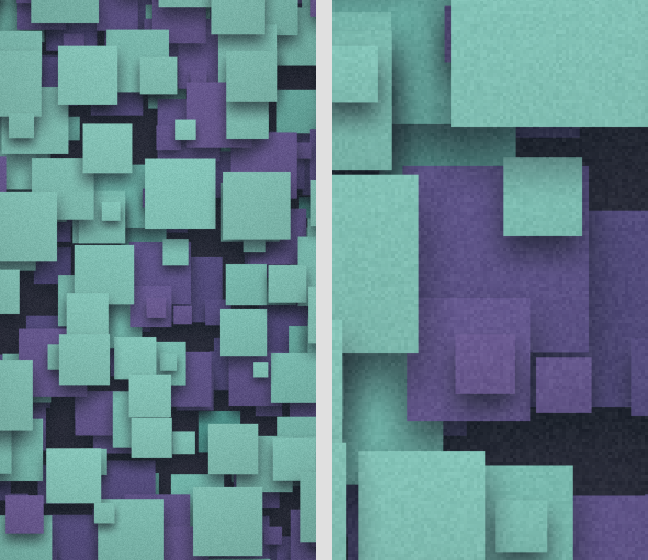
Left: the whole. Right: its middle third, enlarged.
Give the GLSL for this background, as a Shadertoy shader.

```glsl
// Stacked paper squares in teal and violet, lit from above.
// Jittered grids are painted from back to front; every square first casts
// a soft shadow downwards, then covers what lies below it. Fine grain on top.

vec4 hash4(vec3 p) {
    vec4 q = fract(p.xyzx * vec4(0.1031, 0.1030, 0.0973, 0.1099));
    q += dot(q, q.wzxy + 33.33);
    return fract((q.xxyz + q.yzzw) * q.zywx);
}

// Coverage of a square of half size h whose border fades over +-blur
float softSquare(vec2 p, float h, float blur) {
    vec2 s = smoothstep(vec2(blur), vec2(-blur), abs(p) - h);
    return s.x * s.y;
}

// Paints one jittered grid of squares; height runs from 0 (back) to 1 (front)
vec3 paintLayer(vec3 color, vec2 uv, float layer, float height) {
    const float cell = 0.24;
    vec2 g = uv / cell + hash4(vec3(layer, 7.0, 3.0)).xy * 9.0 + 20.0;
    vec2 base = floor(g);
    float edge = 0.7 / iResolution.x;

    for (int y = 1; y >= -1; y--)
    for (int x = -1; x <= 1; x++) {
        vec2 id = base + vec2(x, y);
        vec4 place = hash4(vec3(id, layer + 11.0));
        vec4 look = hash4(vec3(id, layer + 57.0));
        if (place.w > mix(0.78, 0.56, height)) continue;

        vec2 center = id + 0.5 + (place.xy - 0.5) * 0.66;
        vec2 p = (g - center) * cell;
        float h = look.x < 0.3 ? mix(0.024, 0.042, place.z)
                               : mix(0.058, 0.112, place.z);

        // Shadow, wider and lower under larger squares
        float shadow = softSquare(p + vec2(0.0, 0.01 + 0.22 * h), h, 0.014 + 0.36 * h);
        color = mix(color, vec3(0.10, 0.125, 0.16), 0.68 * shadow);

        // Paper, paler towards the front
        vec3 teal = mix(vec3(0.29, 0.56, 0.53), vec3(0.50, 0.735, 0.69), sqrt(height));
        vec3 violet = mix(vec3(0.30, 0.28, 0.46), vec3(0.41, 0.35, 0.56), height);
        vec3 paper = look.y < mix(0.25, 0.9, height * height) ? teal : violet;
        paper *= 0.97 + 0.06 * look.z + 0.03 * p.y / h;
        color = mix(color, paper, softSquare(p, h, edge));
    }
    return color;
}

void mainImage(out vec4 fragColor, in vec2 fragCoord) {
    vec2 uv = fragCoord / iResolution.x;
    vec3 color = vec3(0.16, 0.17, 0.22);

    const float layers = 9.0;
    for (float i = 0.0; i < layers; i++)
        color = paintLayer(color, uv, i, i / (layers - 1.0));

    // Gentle darkening towards the corners
    vec2 q = fragCoord / iResolution.xy - 0.5;
    color *= 1.03 - 0.22 * dot(q, q);

    // Paper grain
    vec4 grain = hash4(vec3(floor(uv * 288.0), 91.0));
    color += (grain.x + grain.y - 1.0) * 0.035;

    fragColor = vec4(clamp(color, 0.0, 1.0), 1.0);
}
```
